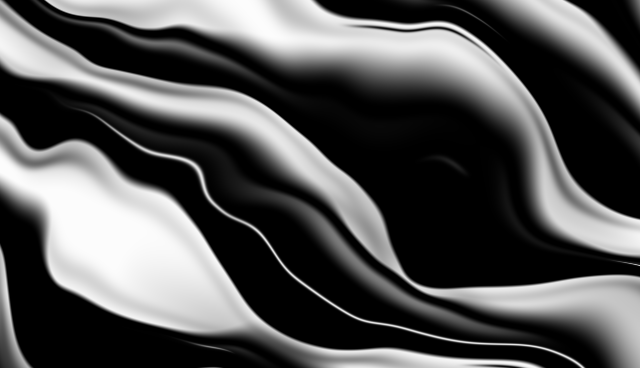
Write a WebGL 2 fragment shader that draws this background.

```glsl
#version 300 es
precision highp float;

#define SLOPE_ANGLE -0.51
#define RIBBON_PERIOD 0.345
#define RIBBON_OFFSET 0.12
#define WARP_AMOUNT 0.21
#define WARP_SCALE 1.65
#define SHARP_EDGE 0.012
#define SOFT_EDGE 0.15
#define RIM_DEPTH 0.042
#define HAIRLINE 0.0035
#define ECHO_LEVEL 0.48
#define SEED 3.7

uniform vec2 u_resolution;
out vec4 fragColor;

vec2 hashGradient(vec2 cell) {
    vec2 k = vec2(dot(cell, vec2(127.1, 311.7)), dot(cell, vec2(269.5, 183.3)));
    return 2.0 * fract(sin(k + SEED) * 43758.547) - 1.0;
}

// Gradient noise, roughly -1 to 1
float noise(vec2 p) {
    vec2 i = floor(p);
    vec2 f = p - i;
    vec2 u = f * f * f * (f * (f * 6.0 - 15.0) + 10.0);
    float a = dot(hashGradient(i), f);
    float b = dot(hashGradient(i + vec2(1, 0)), f - vec2(1, 0));
    float c = dot(hashGradient(i + vec2(0, 1)), f - vec2(0, 1));
    float d = dot(hashGradient(i + vec2(1, 1)), f - vec2(1, 1));
    return 1.5 * mix(mix(a, b, u.x), mix(c, d, u.x), u.y);
}

// Each pass bends the result of the one before, giving liquid folds
vec2 liquidWarp(vec2 p) {
    float amount = WARP_AMOUNT;
    float scale = WARP_SCALE;
    for (int i = 0; i < 3; i++) {
        vec2 q = p * scale + float(i) * 13.7;
        p += amount * vec2(noise(q), noise(q + vec2(41.3, 17.9)));
        amount *= 0.45;
        scale *= 1.6;
    }
    return p;
}

float bell(float x, float width) {
    return exp(-x * x / (width * width));
}

float chromeTone(vec2 p, float pixel) {
    // Ribbon index and position across it, rising upward
    float phase = p.y / RIBBON_PERIOD + RIBBON_OFFSET;
    float id = floor(phase);
    float across = phase - id;
    vec2 track = vec2(p.x * 1.6, id * 7.31 + 0.4);

    // Wandering borders that let a ribbon swell or taper
    float top = 0.95 - 0.45 * smoothstep(-0.4, 0.9, noise(track));
    float bottom = 0.08 + 0.60 * smoothstep(-0.5, 0.9, noise(track + 23.6));
    float fromTop = (top - across) * RIBBON_PERIOD;
    float fromBottom = (across - bottom) * RIBBON_PERIOD;

    // Borders change from crisp to blurred along the ribbon
    float blur = smoothstep(-0.4, 0.45, noise(track + 51.2));
    float topBlur = smoothstep(0.1, 0.7, noise(track + 77.7));
    float crisp = max(SHARP_EDGE, 2.0 * pixel);
    float topEdge = smoothstep(0.0, mix(crisp, 0.5 * SOFT_EDGE, topBlur), fromTop);
    float bottomEdge = smoothstep(0.0, mix(crisp, SOFT_EDGE, blur), fromBottom);

    // Satin shading and a grey groove behind the bright rims
    float satin = 1.0 - 0.24 * smoothstep(-0.2, 0.6, noise(p * vec2(1.8, 3.6) + 9.1));
    float groove = 0.12 + 0.45 * smoothstep(-0.2, 0.6, noise(track + 35.8));
    satin *= 1.0 - groove * bell(fromTop - RIM_DEPTH, 0.022);
    satin *= 1.0 - 0.16 * (1.0 - blur) * bell(fromBottom - RIM_DEPTH, 0.025);
    float tone = 0.99 * satin * topEdge * bottomEdge;

    // Dark seam just inside some upper borders
    float line = max(HAIRLINE, pixel);
    float seam = smoothstep(0.2, 0.4, noise(track + 63.4));
    tone *= 1.0 - 0.95 * seam * bell(fromTop - 0.024, line * 1.3);

    // Dim reflection under crisp lower borders
    float below = -fromBottom;
    float echo = smoothstep(0.012, 0.035, below) * (1.0 - smoothstep(0.035, 0.09, below));
    echo *= (1.0 - blur) * smoothstep(0.02, 0.2, across);
    tone += ECHO_LEVEL * echo;

    // Bright hairline drifting through some of the gaps
    float hair = smoothstep(0.1, 0.35, noise(track + 88.5)) * smoothstep(0.01, 0.03, below);
    return tone + 0.9 * hair * bell((across - 0.07) * RIBBON_PERIOD, line);
}

void main() {
    vec2 uv = gl_FragCoord.xy / u_resolution.y;
    vec2 along = vec2(cos(SLOPE_ANGLE), sin(SLOPE_ANGLE));
    vec2 p = vec2(dot(uv, along), dot(uv, vec2(-along.y, along.x)));
    float tone = chromeTone(liquidWarp(p), 1.0 / u_resolution.y);
    fragColor = vec4(vec3(clamp(tone, 0.0, 1.0)), 1.0);
}
```
